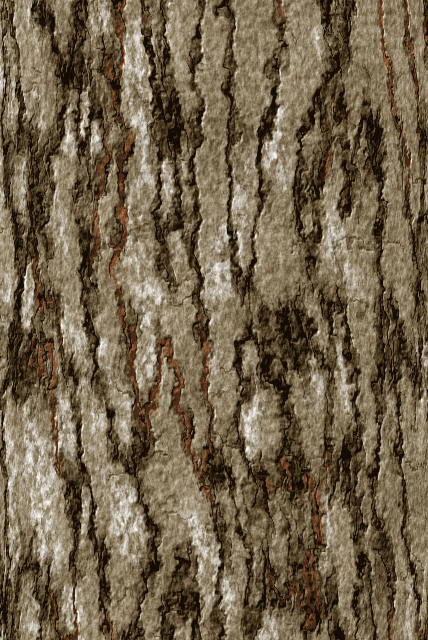
Write a WebGL 2 fragment shader that draws this texture.

```glsl
#version 300 es
precision highp float;

uniform vec2 u_resolution;
out vec4 fragColor;

vec2 gradient(vec2 cell) {
  vec3 q = fract(cell.xyx * vec3(0.1031, 0.1030, 0.0973));
  q += dot(q, q.yzx + 33.33);
  float angle = 6.2832 * fract((q.x + q.y) * q.z);
  return vec2(cos(angle), sin(angle));
}

float noise(vec2 p) {
  vec2 i = floor(p), f = p - i;
  vec2 s = f * f * f * (f * (f * 6.0 - 15.0) + 10.0);
  float a = dot(gradient(i), f);
  float b = dot(gradient(i + vec2(1, 0)), f - vec2(1, 0));
  float c = dot(gradient(i + vec2(0, 1)), f - vec2(0, 1));
  float d = dot(gradient(i + 1.0), f - 1.0);
  return mix(mix(a, b, s.x), mix(c, d, s.x), s.y);
}

float fbm(vec2 p) {
  float sum = 0.0, amp = 0.6;
  for (int i = 0; i < 4; i++) {
    sum += amp * noise(p);
    p = mat2(1.8, 0.6, -0.6, 1.8) * p + 17.3;
    amp *= 0.7;
  }
  return sum;
}

// Bends the straight grain and frays its edges
vec2 warpGrain(vec2 p) {
  p.x += 0.05 * p.y + 0.03 * noise(p * vec2(5, 4) + 3.0);
  p.x += 0.018 * fbm(p * vec2(32, 22) + 40.0);
  p.y += 0.035 * fbm(p * vec2(26, 18) + 70.0);
  return p;
}

// Furrows run along the zero lines
float furrowField(vec2 w) {
  return noise(w * vec2(17, 2.8) + 11.0) + 0.3 * noise(w * vec2(42, 11) + 5.0);
}

float plateMask(vec2 w) {
  return smoothstep(0.03, 0.24, abs(furrowField(w)));
}

// Thin upright splits in the furrows, short cross splits on the plates
float splits(vec2 w, float plate) {
  float upright = 1.0 - smoothstep(0.01, 0.18, abs(noise(w * vec2(70, 17) + 23.0)));
  float cross = 1.0 - smoothstep(0.01, 0.12, abs(noise(w * vec2(15, 21) + 50.0)));
  cross *= smoothstep(0.1, 0.3, noise(w * vec2(17, 12) + 81.0));
  return max(upright * (1.0 - 0.8 * plate), 0.7 * cross);
}

float height(vec2 p) {
  vec2 w = warpGrain(p);
  float plate = plateMask(w);
  float rough = fbm(p * vec2(64, 46)) - 0.35 * abs(noise(p * vec2(90, 60) + 8.0));
  return 0.5 * plate + rough * mix(0.9, 0.55, plate) - 0.35 * splits(w, plate);
}

void main() {
  vec2 uv = gl_FragCoord.xy / u_resolution;
  float halfWidth = 0.5 * u_resolution.x / u_resolution.y;

  // Wrap the bark around the trunk
  vec2 p = vec2(asin((uv.x * 2.0 - 1.0) * 0.85) * halfWidth / 0.85 + 2.0, uv.y + 1.0);
  vec2 w = warpGrain(p);
  float field = furrowField(w);
  float plate = plateMask(w);

  // Relief lit from the upper left
  float relief = height(p) - height(p + vec2(-0.0022, 0.0022));

  float tone = 0.37 + 0.22 * plate + 0.42 * relief;
  tone += 0.27 * fbm(p * vec2(100, 72) + 9.0) + 0.1 * noise(w * vec2(13, 7) + 64.0);
  tone -= 0.24 * splits(w, plate);
  tone -= 0.13 * (1.0 - smoothstep(0.0, 0.08, abs(field)));

  // Pale lichen, thicker toward the left
  float lichen = smoothstep(0.0, 0.4, noise(w * vec2(19, 6) + 29.0) + 0.22 - 0.4 * uv.x);
  lichen *= plate * smoothstep(-0.2, 0.2, fbm(p * vec2(60, 34) + 90.0));
  tone += 0.25 * lichen - 0.03 * uv.x;
  tone = clamp(tone, 0.08, 0.97);

  // Warm brown to silver tint
  vec3 tint = mix(vec3(1.0, 1.2, 1.64), vec3(1.0, 1.12, 1.35), lichen);
  vec3 color = pow(vec3(tone), tint);

  // Narrow rust seams where a furrow cuts steeply
  float slope = abs(furrowField(w + vec2(0.002, 0)) - field) / 0.002;
  float rust = 1.0 - smoothstep(0.002, 0.0045, abs(field) / max(slope, 1.0));
  rust *= smoothstep(0.08, 0.2, noise(w * vec2(8, 1.8) + 37.0));
  color = mix(color, vec3(0.86, 0.49, 0.27) * (0.3 + 1.2 * tone), 0.8 * rust);

  fragColor = vec4(color, 1.0);
}
```
